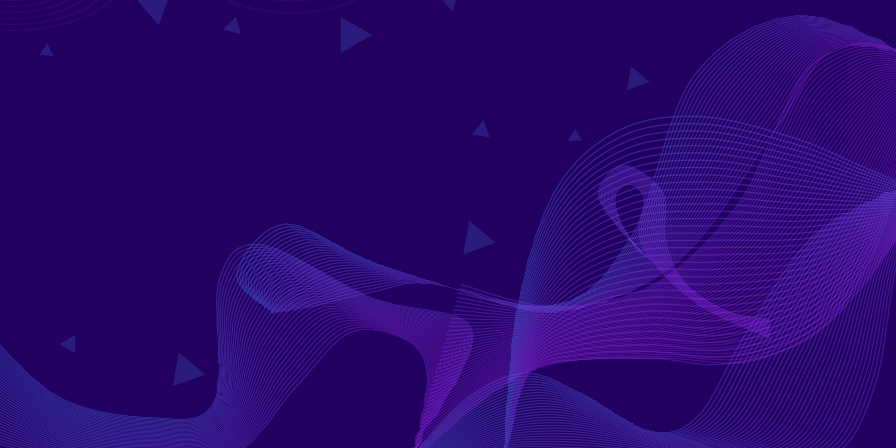
A Shadertoy shader for this background:

```glsl
// Layout grid: 384 rows per canvas height, origin at the lower left
const float GRID = 384.0;
const int KNOTS = 9;
const int SUBSTEPS = 5;
const float MARGIN = 10.0;
const float LINE_WIDTH = 0.25;
const float LINE_ALPHA = 0.36;
const float RING_ALPHA = 0.13;
const vec3 NIGHT = vec3(0.13, 0.0, 0.375);
const vec3 BLUE = vec3(0.24, 0.50, 0.94);
const vec3 PURPLE = vec3(0.58, 0.16, 0.92);
const vec3 MAGENTA = vec3(0.72, 0.08, 0.66);
const vec3 SHARD_FILL = vec3(0.165, 0.11, 0.49);

// Ribbon knots: xy lies on the first edge, zw on the second
const vec4 LEFT[KNOTS] = vec4[](vec4(-20, 109, -20, 9), vec4(50, 44, 50, -8),
    vec4(130, 26, 130, -11), vec4(183, 39, 200, -6), vec4(188, 144, 255, 54),
    vec4(225, 174, 300, 99), vec4(320, 128, 345, 94), vec4(405, 99, 366, 64),
    vec4(352, -11, 355, -11));
const vec4 CREST[KNOTS] = vec4[](vec4(232, 116, 234, 115), vec4(203, 149, 270, 122),
    vec4(245, 192, 320, 134), vec4(330, 156, 370, 141), vec4(470, 122, 475, 116),
    vec4(540, 179, 580, 159), vec4(595, 319, 665, 274), vec4(685, 371, 715, 342),
    vec4(790, 334, 790, 336));
const vec4 DOME[KNOTS] = vec4[](vec4(432, -11, 440, 20), vec4(442, 114, 455, 66),
    vec4(475, 219, 500, 76), vec4(530, 272, 560, 77), vec4(600, 284, 620, 72),
    vec4(680, 266, 690, 92), vec4(740, 241, 740, 139), vec4(790, 220, 775, 185),
    vec4(820, 210, 820, 215));
const vec4 BASE[KNOTS] = vec4[](vec4(350, -11, 380, -16), vec4(400, 42, 440, -11),
    vec4(450, 64, 500, -16), vec4(500, 46, 560, -16), vec4(560, 14, 640, -16),
    vec4(600, 29, 715, -6), vec4(640, 99, 750, 54), vec4(700, 184, 768, 154),
    vec4(790, 234, 790, 234));
const vec4 CURL[KNOTS] = vec4[](vec4(560, 159, 545, 170), vec4(530, 189, 530, 200),
    vec4(513, 219, 528, 218), vec4(535, 242, 540, 226), vec4(568, 219, 552, 214),
    vec4(570, 179, 548, 184), vec4(585, 144, 560, 159), vec4(620, 119, 600, 122),
    vec4(660, 110, 660, 94));
const vec4 VEIL[KNOTS] = vec4[](vec4(395, 140, 352, -11), vec4(475, 121, 455, 66),
    vec4(560, 140, 560, 77), vec4(630, 205, 640, 74), vec4(665, 274, 705, 104),
    vec4(690, 322, 745, 160), vec4(720, 342, 768, 220), vec4(750, 346, 785, 264),
    vec4(800, 332, 810, 284));

// Triangles: centre, radius, angle of the tip in degrees
const int SHARDS = 11;
const vec4 SHARD[SHARDS] = vec4[](vec4(133, 379, 17, -80), vec4(200, 361, 9, 75),
    vec4(301, 354, 18, 0), vec4(40, 340, 7, 85), vec4(386, 383, 9, -80), vec4(545, 316, 12, -10),
    vec4(413, 272, 9, 80), vec4(493, 267, 7, 90), vec4(408, 179, 17, 110),
    vec4(60, 89, 9, 180), vec4(159, 66, 17, 110));

float crossZ(vec2 a, vec2 b) { return a.x * b.y - a.y * b.x; }

float strokeMask(float dist, float pixel) {
    return 1.0 - smoothstep(0.0, LINE_WIDTH + pixel, dist);
}

// Finds every rung between the edges that crosses p, then draws the blended lines there
// tint: purple share at the start, its gain across and its gain along the ribbon
void ribbon(inout vec3 color, vec2 p, float pixel, vec4 knots[KNOTS], float lines, vec3 tint) {
    vec4 a = knots[0], b = a, c = knots[1];
    for (int i = 0; i < KNOTS - 1; i++) {
        vec4 d = knots[min(i + 2, KNOTS - 1)];
        // Only the pieces whose bounds hold p are searched
        vec4 low = min(b, c), high = max(b, c);
        vec2 outside = max(min(low.xy, low.zw) - p, p - max(high.xy, high.zw));
        int steps = max(outside.x, outside.y) < MARGIN ? SUBSTEPS : 0;
        // Catmull-Rom coefficients of both edges
        vec4 k1 = 0.5 * (c - a);
        vec4 k2 = a - 2.5 * b + 2.0 * c - 0.5 * d;
        vec4 k3 = c - b - k1 - k2;
        vec4 last = b;
        float lastSide = crossZ(p - b.xy, b.zw - b.xy);
        for (int s = 1; s <= steps; s++) {
            float t = float(s) / float(SUBSTEPS);
            vec4 next = b + t * (k1 + t * (k2 + t * k3));
            float side = crossZ(p - next.xy, next.zw - next.xy);
            if (side * lastSide < 0.0) {
                t -= side / (side - lastSide) / float(SUBSTEPS);
                vec4 ends = b + t * (k1 + t * (k2 + t * k3));
                vec2 rung = ends.zw - ends.xy;
                float v = dot(p - ends.xy, rung) / max(dot(rung, rung), 0.001);
                vec4 move = next - last;
                vec2 along = mix(move.xy, move.zw, v);
                float span = abs(crossZ(along, rung)) / max(length(along), 0.001);
                float dist = abs(fract(v * lines + 0.5) - 0.5) / lines * span;
                float within = step(abs(v - 0.5), 0.5 + 0.5 / lines);
                float purple = dot(tint, vec3(1.0, v, (float(i) + t) / float(KNOTS - 1)));
                vec3 ink = mix(BLUE, PURPLE, clamp(purple, 0.0, 1.0));
                color = mix(color, ink, LINE_ALPHA * within * strokeMask(dist, pixel));
            }
            last = next;
            lastSide = side;
        }
        a = b; b = c; c = d;
    }
}

// Faint nested ellipses
void rings(inout vec3 color, vec2 p, float pixel, vec2 centre, vec2 radii, float count) {
    float r = length((p - centre) / radii) * count;
    float dist = abs(fract(r + 0.5) - 0.5) / count * radii.y;
    float inside = step(r, count + 0.5);
    color = mix(color, MAGENTA, RING_ALPHA * inside * strokeMask(dist, pixel));
}

void shard(inout vec3 color, vec2 p, float pixel, vec4 s) {
    vec2 q = p - s.xy, tip = vec2(cos(radians(s.w)), sin(radians(s.w)));
    float x = dot(q, tip), y = abs(crossZ(q, tip));
    float dist = max(-x, 0.5 * x + 0.866 * y) - 0.5 * s.z;
    color = mix(color, SHARD_FILL, 1.0 - smoothstep(-0.5, 0.5, dist / pixel));
}

void mainImage(out vec4 fragColor, in vec2 fragCoord) {
    float pixel = GRID / iResolution.y;
    vec2 p = fragCoord * pixel;
    vec3 color = NIGHT;
    rings(color, p, pixel, vec2(10, 404), vec2(95, 46), 9.0);
    rings(color, p, pixel, vec2(250, 424), vec2(88, 51), 5.0);
    for (int i = 0; i < SHARDS; i++) shard(color, p, pixel, SHARD[i]);
    ribbon(color, p, pixel, BASE, 34.0, vec3(0.1, 0.3, 0.5));
    ribbon(color, p, pixel, VEIL, 42.0, vec3(0.8, 0.2, 0.2));
    ribbon(color, p, pixel, DOME, 34.0, vec3(0.1, 0.9, 0.1));
    ribbon(color, p, pixel, LEFT, 34.0, vec3(0.0, 0.3, 0.9));
    ribbon(color, p, pixel, CREST, 26.0, vec3(0.0, 0.5, 0.5));
    ribbon(color, p, pixel, CURL, 12.0, vec3(0.5, 0.2, 0.4));
    fragColor = vec4(color, 1.0);
}
```
